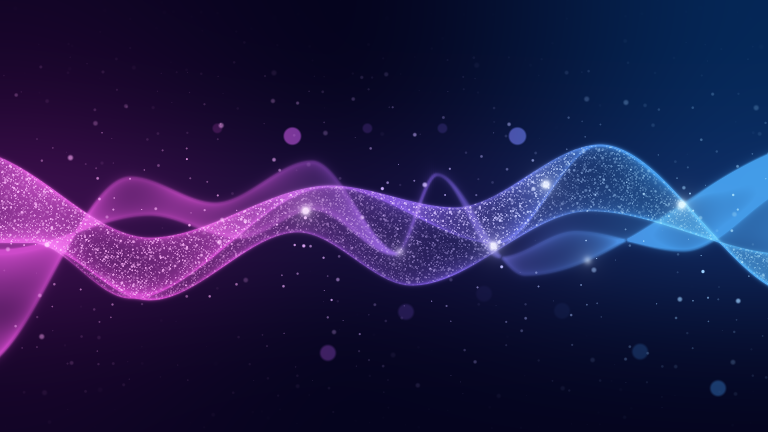
Write a Shadertoy shader that draws this background.

```glsl
// Two translucent, sparkling ribbons sway across a dark sky, magenta to blue.
// Each ribbon is the area between two edge curves, built from smooth rises and
// falls; soft discs, dust and glints are placed by loops and hashes.

const vec3 MAGENTA = vec3(0.88, 0.29, 0.83);
const vec3 VIOLET = vec3(0.50, 0.35, 0.92);
const vec3 AZURE = vec3(0.26, 0.62, 1.00);
const vec3 NIGHT = vec3(0.018, 0.015, 0.115);
const vec3 PLUM = vec3(0.130, 0.008, 0.085);
const vec3 OCEAN = vec3(0.000, 0.135, 0.220);
const float CORE = 0.0028;    // width of the line along an edge
const float SHEEN = 0.030;    // width of the light inside an edge
const float SPARKLES = 175.0; // cells per canvas height
const float DUST = 15.0;

float hash(vec2 p) {
  vec3 q = fract(p.xyx * vec3(0.1031, 0.1030, 0.0973));
  q += dot(q, q.yzx + 33.33);
  return fract((q.x + q.y) * q.z);
}

float slope(vec2 cell, vec2 offset) {
  float angle = 6.2832 * hash(cell);
  return dot(vec2(cos(angle), sin(angle)), offset);
}

float gradientNoise(vec2 p) {
  vec2 i = floor(p), f = fract(p), u = f * f * (3.0 - 2.0 * f), e = vec2(1, 0);
  return mix(mix(slope(i, f), slope(i + e, f - e), u.x),
             mix(slope(i + e.yx, f - e.yx), slope(i + 1.0, f - 1.0), u.x), u.y);
}

// Four smooth rises in a row, each starting where the one before ends
float sway(float x, vec4 from, float end, vec4 rise) {
  return dot(rise, smoothstep(from, vec4(from.yzw, end), vec4(x)));
}

// Edge curves: height over x, both as fractions of the canvas
float crest(float x) {
  return 0.65 + sway(x, vec4(-0.04, 0.195, 0.43, 0.592), 0.781, vec4(-0.201, 0.12, -0.05, 0.145))
    - 0.347 * smoothstep(0.781, 1.042, x);
}
float keel(float x) {
  return 0.44 + sway(x, vec4(0.04, 0.195, 0.388, 0.536), 0.768, vec4(-0.134, 0.157, -0.123, 0.172))
    - 0.102 * smoothstep(0.768, 1.03, x);
}
float fold(float x) {
  return 0.44 + sway(x, vec4(0.04, 0.17, 0.43, 0.647), 0.781, vec4(-0.13, 0.259, -0.132, 0.227))
    - 0.347 * smoothstep(0.781, 1.042, x);
}
float veilTop(float x) {
  return 0.15 + sway(x, vec4(-0.03, 0.17, 0.28, 0.406), 0.521, vec4(0.44, -0.06, 0.097, -0.213))
    + sway(x, vec4(0.515, 0.57, 0.65, 0.75), 0.89, vec4(0.18, -0.19, 0.06, -0.045))
    + 0.16 * smoothstep(0.89, 1.05, x);
}
float veilLow(float x) {
  return 0.42 + sway(x, vec4(0.0, 0.195, 0.312, 0.408), 0.514, vec4(0.082, -0.053, 0.065, -0.104))
    + sway(x, vec4(0.514, 0.568, 0.684, 1.08), 1.2, vec4(0.187, -0.234, 0.313, 0.0));
}

// Signed distance to a curve, in canvas heights
float edge(float gap) {
  return gap / max(length(vec2(dFdx(gap), dFdy(gap))) * iResolution.y, 0.5);
}
float between(float a, float b, float blur) {
  return abs(smoothstep(-blur, blur, a) - smoothstep(-blur, blur, b));
}
float glow(float d, float width) { return exp(-abs(d) / width); }
float bell(float d, float width) { return exp(-d * d / (width * width)); }

float disc(vec2 p, vec2 centre, float radius, float blur) {
  return 1.0 - smoothstep(radius - blur, radius + blur, length(p - centre));
}
float glint(vec2 p, vec2 centre) {
  float d = length(p - centre);
  return bell(d, 0.0095) + 0.45 * glow(d, 0.018);
}

// Randomly placed round grains
float grains(vec2 p, float chance, float size) {
  vec2 cell = floor(p);
  vec2 centre = 0.25 + 0.5 * vec2(hash(cell + 7.1), hash(cell + 19.7));
  float radius = size * (0.4 + 0.6 * hash(cell + 41.0));
  return step(hash(cell + 3.3), chance) * hash(cell + 53.0) * disc(fract(p), centre, radius, radius * 0.6);
}

vec3 screen(vec3 base, vec3 light) { return base + light * (1.0 - base); }

void mainImage(out vec4 fragColor, in vec2 fragCoord) {
  vec2 uv = fragCoord / iResolution.xy;
  vec2 stretch = vec2(iResolution.x / iResolution.y, 1.0);
  vec2 p = uv * stretch, turned = mat2(0.8, 0.6, -0.6, 0.8) * p;
  float x = uv.x, y = uv.y;
  vec3 hue = mix(MAGENTA, VIOLET, smoothstep(0.24, 0.58, x));
  hue = mix(hue, AZURE, smoothstep(0.54, 0.88, x));

  // Sky with a faint haze around the ribbons
  vec3 col = NIGHT + PLUM * smoothstep(0.48, 0.0, x) * (0.3 + 0.7 * bell(y - 0.52, 0.38));
  col += OCEAN * smoothstep(0.42, 1.0, x) * smoothstep(-0.1, 0.85, y);
  col += mix(hue, VIOLET, 0.4) * 0.12 * bell(y - 0.49, 0.23);

  // Soft discs in an upper and a lower row
  for (int i = 0; i < 6; i++) {
    float k = float(i), beat = cos(2.0944 * (k - 1.0));
    vec2 high = vec2(0.283 + 0.0977 * k, 0.697 - 0.012 * beat);
    vec2 low = vec2(0.427 + 0.1016 * k, 0.2 - 0.12 * sin(3.0 + 0.85 * k));
    float lit = (0.32 + 0.28 * beat) * step(k, 4.5);
    col = screen(col, hue * lit * disc(p, high * stretch, 0.014 + 0.006 * beat, 0.003));
    col = screen(col, hue * 0.13 * abs(k - 2.5) * disc(p, low * stretch, 0.018, 0.004));
  }

  // Rear veil, brightest at both ends
  float dCrest = edge(y - crest(x)), dKeel = edge(y - keel(x)), dFold = edge(y - fold(x));
  float dTop = edge(y - veilTop(x)), dLow = edge(y - veilLow(x));
  float smoke = 1.0 + 0.6 * gradientNoise(p * vec2(5.0, 9.0));
  float ends = smoothstep(0.42, 0.0, x) + smoothstep(0.72, 1.0, x);
  float veil = between(dTop, dLow, 0.006) * (0.15 + 0.25 * ends + 0.3 * (glow(dTop, SHEEN) + glow(dLow, SHEEN)));
  veil += (0.17 + 0.1 * ends) * (glow(dTop, 0.007) + glow(dLow, 0.007));
  veil += 0.2 * between(dKeel, dTop, 0.006) * smoothstep(0.62, 0.74, x);
  veil += 0.35 * between(dCrest, dLow, 0.004) * (smoothstep(0.16, 0.0, x) + smoothstep(0.87, 0.95, x));
  col = screen(col, hue * min(veil * smoke, 0.85));

  // Front ribbon with its folded upper layer
  float body = between(dCrest, dKeel, 0.003), flap = between(dCrest, dFold, 0.003);
  float front = body * (0.13 + 0.34 * (glow(dCrest, SHEEN) + glow(dKeel, SHEEN)));
  front += flap * (0.1 + 0.25 * glow(dFold, SHEEN));
  front += 0.6 * (glow(dCrest, CORE) + glow(dKeel, CORE)) + 0.45 * glow(dFold, CORE);
  col = screen(col, hue * min(front * smoke, 0.9));

  // Sparkles on the ribbon, loose dust in the air
  vec3 pale = mix(hue, vec3(1.0), 0.45);
  float sparkle = grains(turned * SPARKLES, 0.7, 0.5) + grains(p * SPARKLES * 0.6, 0.3, 0.36);
  float dust = grains(p * DUST, 0.35, 0.085) + 0.7 * grains(p.yx * DUST * 1.9 + 5.0, 0.3, 0.09);
  col = screen(col, pale * min(sparkle * (0.5 * body + 0.4 * flap), 0.9));
  col = screen(col, pale * min(1.4 * dust * bell(y - 0.47, 0.24), 1.0));

  // Glints spaced evenly along the veil, one on the fold
  float shine = glint(p, vec2(0.711, fold(0.711) + 0.03) * stretch);
  for (int i = 0; i < 5; i++) {
    float at = 0.398 + 0.1224 * float(i);
    shine += glint(p, vec2(at, veilLow(at)) * stretch) * (i % 2 == 0 ? 1.0 : 0.4);
  }
  fragColor = vec4(screen(col, mix(hue, vec3(1.0), 0.75) * min(shine, 1.0)), 1.0);
}
```
